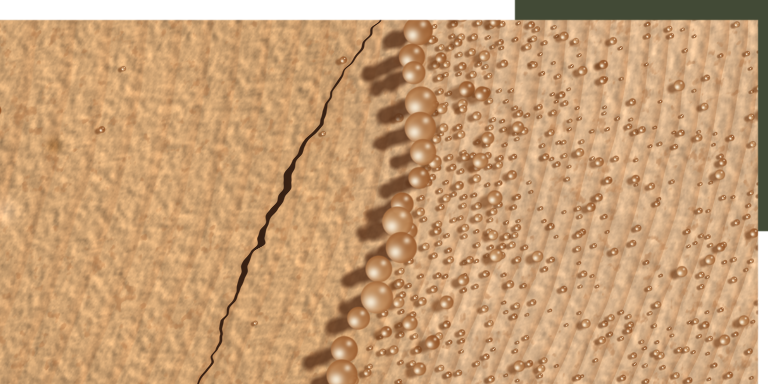
A WebGL 2 fragment shader for this texture:

```glsl
#version 300 es
precision highp float;
uniform vec2 u_resolution;
out vec4 fragColor;

// Layout, in canvas heights
const float PANEL_TOP = 0.948;
const float PANEL_RIGHT = 1.974;
const vec2 BACKDROP_CORNER = vec2(1.341, 0.398);
const float CHAIN_DROPS = 15.0;
const float GRAIN_SCALE = 58.0;
const vec2 LIGHT = vec2(0.010, 0.007);

// Palette
const vec3 PAPER = vec3(1.0);
const vec3 GREEN = vec3(0.26, 0.29, 0.21);
const vec3 WOOD_LEFT = vec3(0.82, 0.645, 0.455);
const vec3 WOOD_RIGHT = vec3(0.85, 0.70, 0.545);
const vec3 WOOD_DARK = vec3(0.67, 0.44, 0.26);
const vec3 AMBER = vec3(0.58, 0.33, 0.15);
const vec3 HONEY = vec3(0.84, 0.65, 0.45);
const vec3 SHADOW = vec3(0.33, 0.18, 0.09);
const vec3 CRACK = vec3(0.17, 0.09, 0.05);
const vec3 GLINT = vec3(1.0, 0.95, 0.86);

float aa;

float hash(vec2 p) {
  return fract(sin(dot(p, vec2(127.1, 311.7))) * 43758.5453);
}

float noise(vec2 p) {
  vec2 i = floor(p), f = fract(p);
  f = f * f * (3.0 - 2.0 * f);
  return mix(mix(hash(i), hash(i + vec2(1, 0)), f.x),
             mix(hash(i + vec2(0, 1)), hash(i + vec2(1, 1)), f.x), f.y);
}

float fbm(vec2 p) {
  float sum = 0.0, amp = 0.55;
  for (int i = 0; i < 3; i++) {
    sum += amp * noise(p);
    p = mat2(1.6, 1.2, -1.2, 1.6) * p + 7.3;
    amp *= 0.5;
  }
  return sum;
}

float segmentDist(vec2 p, vec2 a, vec2 b) {
  vec2 ab = b - a;
  return length(p - a - ab * clamp(dot(p - a, ab) / dot(ab, ab), 0.0, 1.0));
}

// Centre line of the resin row
float chainX(float y) { return 0.86 + 0.62 * y - 0.42 * y * y; }

vec3 wood(vec2 p) {
  float right = smoothstep(0.8, 1.25, p.x);
  vec3 col = mix(WOOD_LEFT, WOOD_RIGHT, right);
  col *= 0.95 + 0.10 * fbm(p * 5.0);
  // Growth rings bend left towards the bottom and tighten to the right
  float drop = 1.0 - p.y;
  float s = p.x + 0.06 * drop + 0.2 * drop * drop + 0.012 * (noise(p * 9.0) - 0.5);
  float phase = fract(9.0 * s + 3.0 * s * s);
  float lateWood = smoothstep(0.45, 0.92, phase) * (1.0 - smoothstep(0.92, 1.0, phase));
  col = mix(col, WOOD_DARK, lateWood * mix(0.22, 0.36, right));
  col += 0.035 * right * smoothstep(0.0, 0.2, phase) * (1.0 - smoothstep(0.2, 0.45, phase));
  // Rough sawn relief lit from the upper right
  vec2 q = vec2(p.x - 0.25 * p.y, p.y * 0.85);
  float relief = fbm(q * GRAIN_SCALE) - fbm((q + LIGHT) * GRAIN_SCALE);
  col *= 1.0 + relief * mix(0.42, 0.30, right);
  float pits = smoothstep(0.60, 0.82, fbm(q * GRAIN_SCALE * 0.8 + 31.0));
  col = mix(col, WOOD_DARK, 0.45 * pits);
  // Pale patch and dark blemish
  col += 0.13 * exp(-900.0 * dot(p - vec2(0.01, 0.45), p - vec2(0.01, 0.45)));
  col -= 0.16 * exp(-2500.0 * dot(p - vec2(0.14, 0.62), p - vec2(0.14, 0.62)));
  return col;
}

vec3 drawCrack(vec3 col, vec2 p) {
  float x = 0.524 + 0.36 * p.y + 0.13 * p.y * p.y;
  x += 0.022 * (noise(vec2(p.y * 16.0, 3.0)) - 0.5) + 0.012 * (noise(vec2(p.y * 55.0, 8.0)) - 0.5);
  float open = smoothstep(0.12, 0.4, p.y) * (1.0 - smoothstep(0.62, 0.75, p.y));
  float halfWidth = mix(0.0022, 0.0065, open) * (0.35 + 1.1 * noise(vec2(p.y * 38.0, 1.0)));
  float d = abs(p.x - x) * 0.9;
  col = mix(col, WOOD_DARK, 0.4 * exp(-d * 110.0));
  return mix(col, CRACK, 0.92 * (1.0 - smoothstep(halfWidth - aa * 0.5, halfWidth + aa, d)));
}

// Clear drop: dark rim, light focused at lower left, small glint at upper right
vec3 drawDrop(vec3 col, vec2 p, vec2 centre, float r, float tone) {
  vec2 q = (p - centre) / r;
  float d = length(q);
  float mask = 1.0 - smoothstep(r - aa, r + aa, d * r);
  vec3 body = mix(AMBER, HONEY, clamp(tone + 0.3 * dot(q, vec2(-0.7, -0.5)), 0.0, 1.0));
  body = mix(body, AMBER, 0.5 * smoothstep(0.65, 1.0, d));
  vec2 focus = q + vec2(0.38, 0.30), glint = q - vec2(0.35, 0.45);
  body = mix(body, GLINT, exp(-5.5 * dot(focus, focus)));
  body = mix(body, GLINT, 0.7 * exp(-22.0 * dot(glint, glint)));
  return mix(col, body, 0.92 * mask);
}

vec3 drawBeads(vec3 col, vec2 p, float cell, float rMin, float rMax, float seed) {
  vec2 home = floor(p / cell);
  for (int j = -1; j <= 1; j++)
  for (int i = -1; i <= 1; i++) {
    vec2 id = home + vec2(i, j);
    vec2 c = (id + 0.15 + 0.7 * vec2(hash(id + seed), hash(id + seed + 19.0))) * cell;
    float away = c.x - chainX(c.y);
    float density = smoothstep(0.0, 0.05, away) * mix(0.72, 0.30, smoothstep(0.12, 0.55, away));
    density *= 0.55 + 0.9 * noise(c * 6.0 + seed);
    if (hash(id + seed + 41.0) > density) continue;
    float size = hash(id + seed + 67.0);
    float r = mix(rMin, rMax, size * size) * mix(1.25, 0.85, smoothstep(0.1, 0.4, away));
    float shade = segmentDist(p, c, c - vec2(1.4, 0.6) * r);
    col = mix(col, AMBER * 0.8, 0.65 * (1.0 - smoothstep(r * 0.4, r * 1.1 + aa, shade)));
    col = drawDrop(col, p, c, r, 0.15 + 0.6 * hash(id + seed + 83.0));
  }
  return col;
}

vec2 chainDrop(float i) {
  float y = (i + 0.3 + 0.4 * hash(vec2(i, 2.0))) / CHAIN_DROPS * 0.96;
  return vec2(chainX(y) + 0.045 * (hash(vec2(i, 5.0)) - 0.5), y);
}

vec3 drawChain(vec3 col, vec2 p) {
  for (float i = 0.0; i < CHAIN_DROPS; i++) {
    vec2 c = chainDrop(i);
    float reach = 0.06 + 0.05 * hash(vec2(i, 9.0));
    float d = segmentDist(p, c, c - vec2(reach, 0.4 * reach)) + 0.012 * (noise(p * 45.0) - 0.5);
    col = mix(col, SHADOW, 0.78 * (1.0 - smoothstep(0.010, 0.030, d)));
  }
  for (float i = CHAIN_DROPS - 1.0; i >= 0.0; i--) {
    float r = mix(0.027, 0.044, hash(vec2(i, 13.0)));
    col = drawDrop(col, p, chainDrop(i), r, 0.25 + 0.5 * hash(vec2(i, 17.0)));
  }
  return col;
}

void main() {
  vec2 p = gl_FragCoord.xy / u_resolution * vec2(2.0, 1.0);
  aa = 1.0 / u_resolution.y;
  vec3 col = drawCrack(wood(p), p);
  col = drawBeads(col, p, 0.034, 0.004, 0.010, 3.0);
  col = drawBeads(col, p, 0.062, 0.008, 0.018, 11.0);
  col = drawChain(col, p);
  // Wood panel over the green backdrop
  vec2 inside = smoothstep(-aa, aa, p - BACKDROP_CORNER);
  vec3 page = mix(PAPER, GREEN, inside.x * inside.y);
  vec2 panel = smoothstep(-aa, aa, vec2(PANEL_RIGHT, PANEL_TOP) - p);
  fragColor = vec4(mix(page, clamp(col, 0.0, 1.0), panel.x * panel.y), 1.0);
}
```
